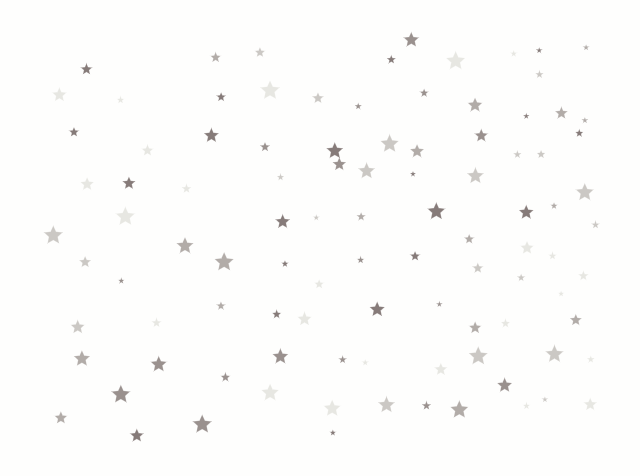
Give the GLSL for this pattern, as a Shadertoy shader.

```glsl
// Small upright five-pointed stars in warm greys, scattered on near-white.
// One star sits in each cell of a jittered grid that gets denser to the right;
// its place, size and tone come from a hash of the cell.

const float PI = 3.14159;
const vec2 GRID = vec2(11.0, 9.0);

float hash(vec2 cell, float seed) {
    return fract(sin(dot(cell, vec2(127.1, 311.7)) + seed * 74.7) * 43758.545);
}

// Signed distance to the edges of a star with one tip pointing up.
float starDistance(vec2 p, float radius) {
    float sector = 2.0 * PI / 5.0;
    float angle = abs(mod(atan(p.x, p.y) + 0.5 * sector, sector) - 0.5 * sector);
    vec2 folded = length(p) * vec2(sin(angle), cos(angle));
    vec2 tip = vec2(0.0, radius);
    vec2 notch = 0.48 * radius * vec2(sin(PI / 5.0), cos(PI / 5.0));
    vec2 edge = notch - tip;
    return dot(folded - tip, normalize(vec2(-edge.y, edge.x)));
}

// Star centre in canvas heights, kept inside a blank margin.
vec2 starCentre(vec2 cell, float aspect) {
    vec2 jitter = 0.14 + 0.72 * vec2(hash(cell, 1.0), hash(cell, 2.0));
    vec2 spot = (cell + jitter) / GRID;
    spot.x *= 1.4 - 0.4 * spot.x;                              // crowd the right side
    spot.y = fract(spot.y + hash(vec2(cell.x, 40.0), 3.0));    // break up the rows
    return mix(vec2(0.06, 0.08), vec2(0.94, 0.92), spot) * vec2(aspect, 1.0);
}

// Five even steps from dark taupe to pale grey.
vec3 starColor(vec2 cell) {
    float tone = floor(hash(cell, 4.0) * 5.0) / 4.0;
    return mix(vec3(0.525, 0.483, 0.475), vec3(0.905, 0.905, 0.885), pow(tone, 1.15));
}

void mainImage(out vec4 fragColor, in vec2 fragCoord) {
    vec2 p = fragCoord / iResolution.y;
    float aspect = iResolution.x / iResolution.y;
    float soft = 0.75 / iResolution.y;
    vec3 color = vec3(0.996, 0.996, 0.993);

    for (float column = 0.0; column < GRID.x; column++) {
        for (float row = 0.0; row < GRID.y; row++) {
            vec2 cell = vec2(column, row);
            vec2 offset = p - starCentre(cell, aspect);
            float radius = mix(0.0055, 0.021, pow(hash(cell, 5.0), 1.2));
            if (length(offset) > radius + 2.0 * soft) continue;

            float cover = 1.0 - smoothstep(-soft, soft, starDistance(offset, radius));
            color = mix(color, starColor(cell), cover);
        }
    }
    fragColor = vec4(color, 1.0);
}
```
